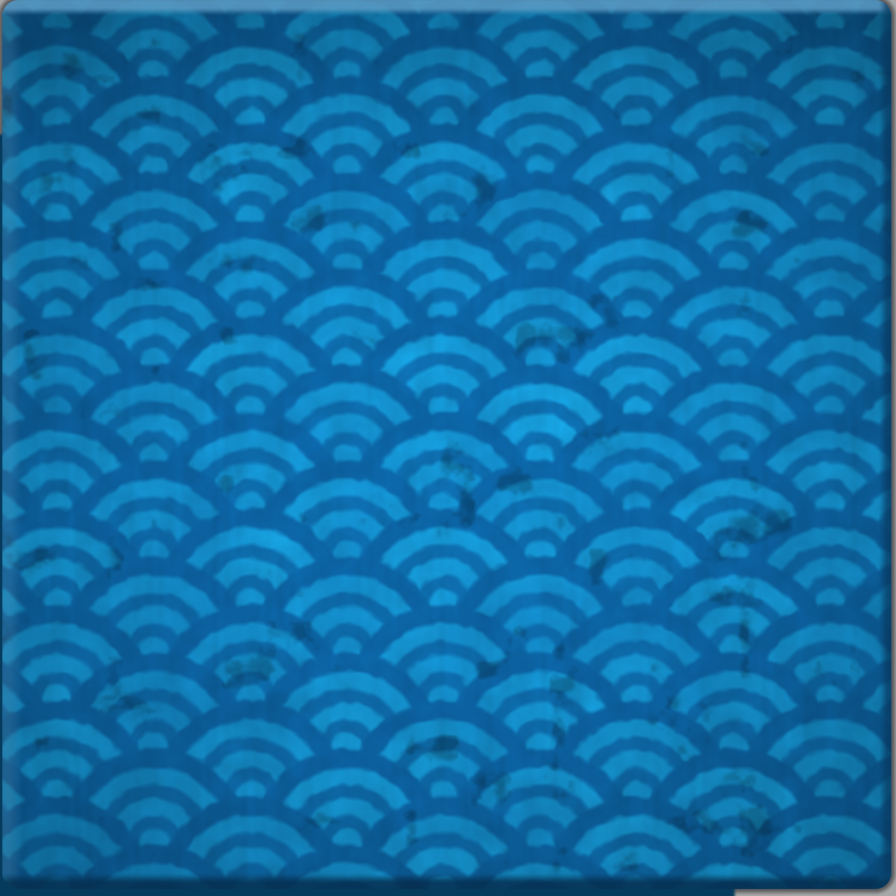
This pattern is drawn by a Shadertoy shader. Its source:

```glsl
// A glossy blue tile covered with overlapping wave fans (seigaiha).
// Fans are layered row by row, front rows lowest; value noise adds cloth-like
// wear, and a rounded-box distance gives the bevel and the surrounding shadow.

float hash(vec2 p) {
    vec3 q = fract(p.xyx * vec3(0.1031, 0.1030, 0.0973));
    q += dot(q, q.yzx + 33.33);
    return fract((q.x + q.y) * q.z);
}

float noise(vec2 p) {
    vec2 i = floor(p), f = fract(p);
    f = f * f * (3.0 - 2.0 * f);
    return mix(mix(hash(i), hash(i + vec2(1, 0)), f.x),
               mix(hash(i + vec2(0, 1)), hash(i + vec2(1, 1)), f.x), f.y);
}

float fbm(vec2 p) {
    float sum = 0.0, amp = 0.5;
    for (int i = 0; i < 4; i++) {
        sum += amp * noise(p);
        p = p * 2.03 + 17.1;
        amp *= 0.5;
    }
    return sum / 0.9375;
}

float roundedBox(vec2 p, vec2 halfSize, float radius) {
    vec2 q = abs(p) - halfSize + radius;
    return length(max(q, 0.0)) + min(max(q.x, q.y), 0.0) - radius;
}

float ring(float d, float inner, float outer, float soft) {
    return smoothstep(inner - soft, inner + soft, d)
         * (1.0 - smoothstep(outer - soft, outer + soft, d));
}

// Stripe brightness of one fan: a dot, two arcs and a slightly lit ground
float fanTone(float d, float soft) {
    float stripes = ring(d, -1.0, 0.155, soft) + ring(d, 0.29, 0.47, soft)
                  + ring(d, 0.61, 0.79, soft);
    float ground = 0.16 * (1.0 - smoothstep(0.55, 0.85, d));
    return mix(ground, 1.0, stripes);
}

// Composite the fans from the back row to the front row
float waveFans(vec2 p, float soft) {
    const float rowStep = 0.4973;
    float lowest = ceil((p.y - 1.02) / rowStep);
    float tone = 0.0;
    for (int i = 4; i >= 0; i--) {
        float row = lowest + float(i);
        float shift = mod(row, 2.0);
        float column = floor((p.x - shift) * 0.5 + 0.5);
        float d = length(p - vec2(column * 2.0 + shift, row * rowStep));
        float strength = 0.84 + 0.16 * hash(vec2(column, row) + 41.0);
        float cover = 1.0 - smoothstep(0.985 - soft, 0.985 + soft, d);
        tone = mix(tone, fanTone(d, soft) * strength, cover);
    }
    return tone;
}

void mainImage(out vec4 fragColor, in vec2 fragCoord) {
    vec2 uv = fragCoord / iResolution.xy;
    float pixel = 1.0 / min(iResolution.x, iResolution.y);

    // Printed pattern with slightly uneven edges
    vec2 p = uv * 9.275 - vec2(0.592, 0.044);
    vec2 wobble = vec2(noise(uv * 110.0), noise(uv * 110.0 + 57.0)) - 0.5;
    float tone = waveFans(p + 0.035 * wobble, max(0.032, 9.275 * pixel));
    float fade = fbm(uv * 13.0 + 5.0);
    tone *= 0.68 + 0.56 * fade;
    vec3 color = mix(vec3(0.045, 0.375, 0.615), vec3(0.08, 0.57, 0.80), tone);

    // Mottling, faint vertical streaks and dark smudges
    float mottle = fbm(uv * 42.0);
    float streak = noise(uv * vec2(150.0, 9.0));
    float smudge = smoothstep(0.68, 0.83, fbm(uv * 24.0 + 83.0));
    color *= 0.92 + 0.16 * mottle;
    color *= 0.975 + 0.05 * streak;
    color *= 1.0 - 0.22 * smudge;

    // Broad light in the middle, darker towards the rim
    vec2 q = uv - vec2(0.5, 0.49);
    color *= 1.06 - 0.62 * dot(q, q) - 0.08 * smoothstep(0.8, 1.0, uv.y);

    // Bevel: lit top and left, shaded bottom and right
    vec2 low = uv - vec2(0.0026, 0.0078);
    vec2 high = vec2(0.9948, 1.0) - uv;
    color = mix(color, vec3(0.40, 0.62, 0.76), 0.22 * (1.0 - smoothstep(0.006, 0.024, low.x)));
    color = mix(color, vec3(0.36, 0.61, 0.77), 0.85 * (1.0 - smoothstep(0.008, 0.018, high.y)));
    color = mix(color, vec3(0.02, 0.18, 0.31), 0.85 * (1.0 - smoothstep(0.006, 0.019, low.y)));
    color = mix(color, vec3(0.03, 0.22, 0.37), 0.72 * (1.0 - smoothstep(0.003, 0.015, high.x)));

    // Surround: grey shadow at right, neighbouring dark tile below and at left
    float box = roundedBox(uv - vec2(0.4987, 0.5039), vec2(0.4961), 0.018);
    vec3 surround = mix(vec3(0.36, 0.36, 0.37), vec3(0.66), smoothstep(0.0, 0.008, box));
    float neighbour = (1.0 - smoothstep(0.817, 0.823, uv.x))
                    * (1.0 - smoothstep(0.847, 0.853, uv.y));
    surround = mix(surround, vec3(0.02, 0.23, 0.36), neighbour);

    float outside = smoothstep(-0.75 * pixel, 0.75 * pixel, box);
    fragColor = vec4(mix(color, surround, outside), 1.0);
}
```
